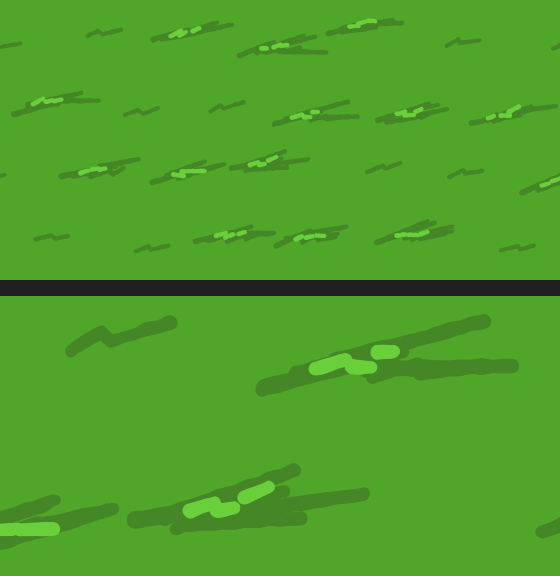
Top: the whole. Bottom: its middle third, enlarged.
A WebGL 1 fragment shader for this texture:

```glsl
precision highp float;
// Flat green lawn with scattered brush-stroke grass tufts and small sprigs.

uniform vec2 u_resolution;

const vec3 LAWN = vec3(0.31, 0.65, 0.16);
const vec3 SHADE = vec3(0.27, 0.53, 0.15);
const vec3 GLINT = vec3(0.41, 0.81, 0.23);
const vec2 CELL = vec2(0.3333, 0.25);
const float LEAN = 0.2;

float hash(vec2 p) {
  return fract(sin(dot(p, vec2(127.1, 311.7))) * 43758.5453);
}

// Random value in -1..1 for a cell and a channel
float jitter(vec2 id, float channel) {
  return 2.0 * hash(id + channel * vec2(0.37, 0.73)) - 1.0;
}

float noise(vec2 p) {
  vec2 i = floor(p);
  vec2 f = fract(p);
  f = f * f * (3.0 - 2.0 * f);
  float low = mix(hash(i), hash(i + vec2(1.0, 0.0)), f.x);
  float high = mix(hash(i + vec2(0.0, 1.0)), hash(i + 1.0), f.x);
  return mix(low, high, f.y);
}

// Distance to a round-ended stroke whose radius runs from r0 to r1
float stroke(vec2 p, vec2 a, vec2 b, float r0, float r1) {
  vec2 ab = b - a;
  float t = clamp(dot(p - a, ab) / dot(ab, ab), 0.0, 1.0);
  return length(p - a - ab * t) - mix(r0, r1, t);
}

// Small bent sprig: rise, kink, rise
float sprig(vec2 p, vec2 id) {
  vec2 a = vec2(-0.058, -0.012 + 0.006 * jitter(id, 1.0));
  vec2 b = vec2(-0.01 + 0.02 * jitter(id, 2.0), 0.007);
  vec2 c = b + vec2(0.012 + 0.012 * jitter(id, 3.0), -0.012);
  vec2 d = vec2(0.06, 0.01 + 0.008 * jitter(id, 4.0));
  float r = 0.0078;
  return min(stroke(p, a, b, r, r), min(stroke(p, b, c, r, r), stroke(p, c, d, r, r)));
}

// Overlapping dark blades, all rising to the right
float blades(vec2 p, vec2 id) {
  float d = 1.0;
  for (int i = 0; i < 4; i++) {
    float k = float(i);
    float x = -0.15 + 0.042 * k + 0.012 * jitter(id, 10.0 + k);
    vec2 start = vec2(x, LEAN * x + 0.014 * jitter(id, 20.0 + k));
    float span = 0.155 + 0.035 * jitter(id, 30.0 + k);
    float slope = 0.32 - 0.07 * k + 0.14 * jitter(id, 40.0 + k);
    d = min(d, stroke(p, start, start + span * vec2(1.0, slope), 0.0105, 0.008));
  }
  return d;
}

// Short bright dashes across the middle of a tuft
float glints(vec2 p, vec2 id) {
  float d = 1.0;
  for (int i = 0; i < 3; i++) {
    float k = float(i);
    float x = -0.08 + 0.037 * k + 0.008 * jitter(id, 50.0 + k);
    vec2 start = vec2(x, LEAN * x + 0.006 + 0.007 * jitter(id, 60.0 + k));
    float span = 0.028 + 0.01 * jitter(id, 70.0 + k);
    float slope = 0.2 + 0.35 * jitter(id, 80.0 + k);
    d = min(d, stroke(p, start, start + span * vec2(1.0, slope), 0.0085, 0.0075));
  }
  return d;
}

float coverage(float d, float edge) {
  return 1.0 - smoothstep(-edge, edge, d);
}

void main() {
  vec2 p = gl_FragCoord.xy / u_resolution.y;
  float shade = 1.0;
  float glint = 1.0;

  // Staggered, jittered cells: three in five hold a tuft, the rest a sprig
  for (int j = -1; j <= 1; j++) {
    float row = floor(p.y / CELL.y) + float(j);
    float shift = 0.5 * mod(row, 2.0);
    for (int i = -1; i <= 1; i++) {
      vec2 id = vec2(floor(p.x / CELL.x - shift) + float(i), row);
      vec2 center = (id + vec2(0.5 + shift, 0.5)) * CELL;
      vec2 q = p - center - vec2(0.045, 0.05) * vec2(jitter(id, 5.0), jitter(id, 6.0));
      if (mod(id.x + 2.0 * id.y, 5.0) > 1.5) {
        vec2 twig = vec2(0.06 * jitter(id, 7.0), -0.012);
        shade = min(shade, min(blades(q, id), sprig(q - twig, id)));
        glint = min(glint, glints(q, id));
      } else {
        shade = min(shade, sprig(q, id));
      }
    }
  }

  // Slightly ragged brush edges
  float ragged = 0.003 * (noise(p * 75.0) - 0.5);
  float edge = 0.6 / u_resolution.y;
  vec3 color = mix(LAWN, SHADE, coverage(shade + ragged, edge));
  color = mix(color, GLINT, coverage(glint + ragged, edge));
  gl_FragColor = vec4(color, 1.0);
}
```
